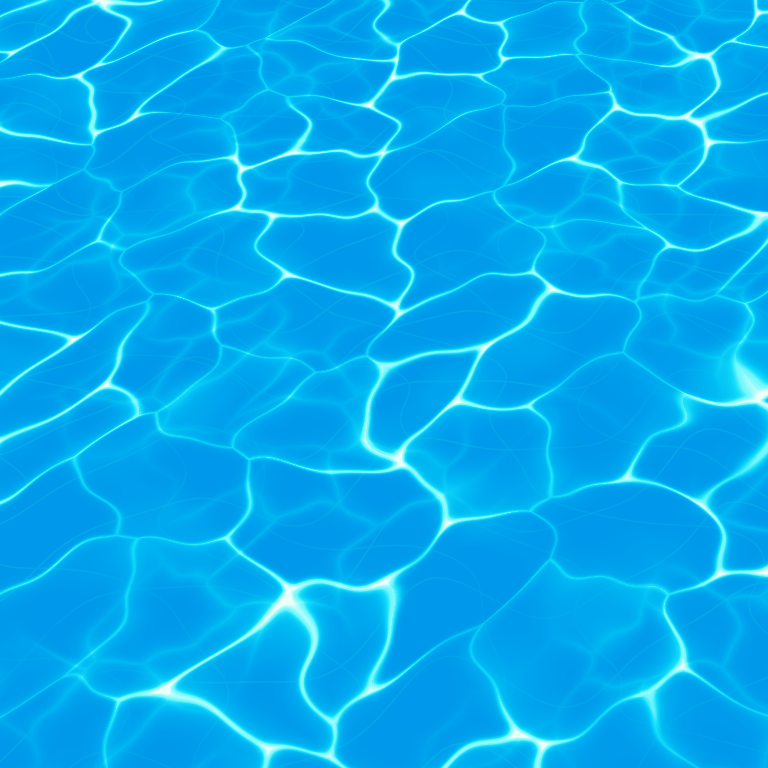
Write a WebGL 2 fragment shader that draws this texture.

```glsl
#version 300 es
precision highp float;

uniform vec2 u_resolution;
out vec4 fragColor;

// Water colours, from shade to full glare
const vec3 DEEP = vec3(0.0, 0.595, 0.918);
const vec3 SHALLOW = vec3(0.0, 0.74, 0.955);
const vec3 BRIGHT = vec3(0.08, 0.87, 0.98);
const vec3 GLINT = vec3(0.45, 0.97, 0.99);
const vec3 GLARE = vec3(0.92, 1.0, 0.98);
const vec3 GROUT = vec3(0.04, 0.76, 0.90);

// Layout
const float CELL_SCALE = 4.8;     // light cells across the near edge
const float FAINT_SCALE = 1.45;   // second net, relative to the first
const float RECESSION = 0.4;      // shrinking towards the top
const float FLATTENING = 1.2;
const float SLANT = 0.25;
const float JITTER = 0.84;

// Light
const float THIN_LINE = 0.022;
const float THICK_LINE = 0.05;
const float NODE_SIZE = 0.085;
const float FAINT_GAIN = 0.28;
const float HAZE_GAIN = 0.11;
const float GROUT_WIDTH = 0.0016;
const float GROUT_GAIN = 0.36;

vec2 hash2(vec2 p) {
    vec3 q = fract(p.xyx * vec3(0.1031, 0.1030, 0.0973));
    q += dot(q, q.yzx + 33.33);
    return fract((q.xx + q.yz) * q.zy);
}

// Layered sines, about -1 to 1
float swell(vec2 p) {
    return 0.5 * sin(p.x * 1.7 + 1.3 * sin(p.y * 1.1))
         + 0.3 * sin(p.y * 2.9 - p.x * 1.3 + 2.0)
         + 0.2 * sin(p.x * 4.3 + p.y * 3.1 + 4.0);
}

vec2 ripple(vec2 p) {
    p += 0.17 * sin(p.yx * vec2(2.3, 2.0) + vec2(0.4, 2.1));
    p += 0.075 * sin(p.yx * vec2(5.3, 4.7) + vec2(1.7, 0.2));
    return p + 0.025 * sin(p.yx * vec2(11.0, 12.3) + p);
}

// Cellular noise: x = gap to an edge, y = gap to a junction, z = cell hash
vec3 cells(vec2 p) {
    vec2 base = floor(p);
    vec3 nearest = vec3(9.0);
    float id = 0.0;
    for (int j = -1; j <= 1; j++) {
        for (int i = -1; i <= 1; i++) {
            vec2 cell = base + vec2(i, j);
            vec2 rnd = hash2(cell + 57.0);
            float d = length(cell + 0.5 + JITTER * (rnd - 0.5) - p);
            if (d < nearest.x) {
                nearest = vec3(d, nearest.xy);
                id = fract(rnd.x * 7.0 + rnd.y * 3.0);
            } else if (d < nearest.y) {
                nearest = vec3(nearest.x, d, nearest.y);
            } else {
                nearest.z = min(nearest.z, d);
            }
        }
    }
    return vec3(nearest.yz - nearest.x, id);
}

float bell(float x) { return exp(-x * x); }

float ramp(float a, float b, float x) { return clamp((x - a) / (b - a), 0.0, 1.0); }

// Thin line at every whole number of g, of even width on the canvas
float contour(float g) {
    float slope = length(vec2(dFdx(g), dFdy(g))) * u_resolution.y;
    float d = abs(fract(g + 0.5) - 0.5) / max(slope, 0.5);
    return 1.0 - smoothstep(0.0, max(GROUT_WIDTH, 1.5 / u_resolution.y), d);
}

void main() {
    vec2 uv = gl_FragCoord.xy / u_resolution.y;

    // Surface seen at an angle
    vec2 p = vec2(uv.x - 0.5, uv.y * FLATTENING) / (1.0 - RECESSION * uv.y);
    p.y -= SLANT * p.x;
    p = p * CELL_SCALE + vec2(3.0, 11.0);

    // Main net of light: sharp core, glow that differs on each side
    vec3 net = cells(ripple(p));
    float focus = smoothstep(-0.65, 0.6, swell(p * 1.1 + 5.0));
    float line = bell(net.x / mix(THIN_LINE, THICK_LINE, focus));
    float glow = exp(-net.x / mix(0.05, 0.15, net.z)) * mix(0.18, 0.5, net.z);
    float node = bell(net.y / NODE_SIZE) * smoothstep(0.2, 0.9, focus);
    float light = line * mix(0.22, 0.72, focus) + glow * mix(0.6, 1.0, focus) + 0.75 * node;

    // Soft, unfocused net and broad haze
    vec3 faint = cells(ripple(p * FAINT_SCALE + 23.0));
    float veil = smoothstep(-0.5, 0.7, swell(p * 0.9 - 8.0));
    light += FAINT_GAIN * veil * exp(-faint.x / 0.13);
    light += HAZE_GAIN * smoothstep(-0.1, 0.9, swell(p * 1.6 + 2.0));

    // Bent tile joints on the floor
    vec2 bent = p + 0.28 * sin(p.yx * vec2(2.7, 3.1) + vec2(3.0, 0.6))
                  + 0.10 * sin(p.yx * vec2(6.1, 5.3) + p.xy);
    float joints = max(contour(dot(bent, vec2(-0.12, 1.35))),
                       0.8 * contour(dot(bent, vec2(1.15, 0.75))));
    joints *= 0.5 + 0.5 * smoothstep(-0.6, 0.5, swell(p * 1.3 - 3.0));

    // Tone ramp
    vec3 color = mix(DEEP, SHALLOW, ramp(0.0, 0.33, light));
    color = mix(color, GROUT, GROUT_GAIN * joints);
    color = mix(color, BRIGHT, ramp(0.33, 0.62, light));
    color = mix(color, GLINT, ramp(0.62, 0.88, light));
    color = mix(color, GLARE, ramp(0.95, 1.6, light));
    fragColor = vec4(color, 1.0);
}
```
